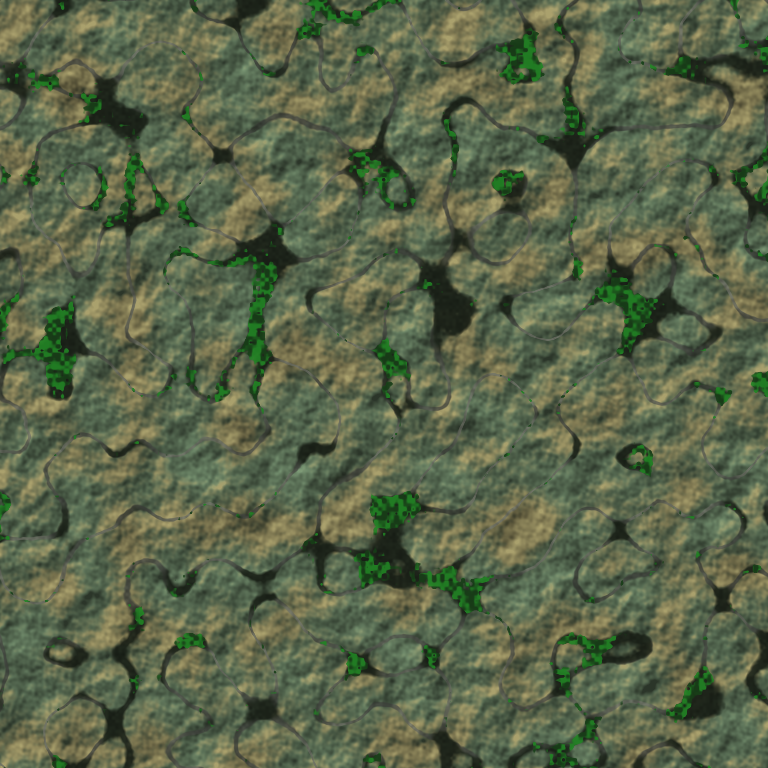
This texture is drawn by a Shadertoy shader. Its source:

```glsl
// Weathered olive rock split by winding cracks, with moss in the wide gaps.
// Cracks are the zero lines of gradient noise: flat crossings open into dark
// hollows, steep ones stay thin and grey. The rock is lit relief noise.

const float CRACK_FREQ   = 12.0;   // crack cells across the canvas
const float RELIEF_FREQ  = 19.0;   // rock bumps across the canvas
const float GRAIN_FREQ   = 230.0;  // fine grit across the canvas
const float THIN_WIDTH   = 0.026;  // crack half widths, in noise value
const float DEEP_WIDTH   = 0.042;
const float WOBBLE       = 0.006;  // sideways jitter of the cracks
const float RELIEF_GAIN  = 1.55;
const float GRAIN_GAIN   = 0.20;
const vec2  TO_LIGHT     = vec2(-0.55, 0.83);

const vec3 ROCK_GREEN = vec3(0.335, 0.415, 0.320);
const vec3 ROCK_TAN   = vec3(0.460, 0.435, 0.295);
const vec3 CRACK_PALE = vec3(0.400, 0.410, 0.370);
const vec3 CRACK_GREY = vec3(0.240, 0.250, 0.230);
const vec3 CRACK_DARK = vec3(0.100, 0.125, 0.090);
const vec3 MOSS_DARK  = vec3(0.090, 0.240, 0.090);
const vec3 MOSS_LIGHT = vec3(0.130, 0.520, 0.140);

vec2 hash22(vec2 p) {
    vec3 q = fract(p.xyx * vec3(0.1031, 0.1030, 0.0973));
    q += dot(q, q.yzx + 33.33);
    return fract((q.xx + q.yz) * q.zy);
}

// Gradient at a lattice corner dotted with the offset from that corner
float corner(vec2 cell, vec2 f, vec2 o) {
    return dot(hash22(cell + o) * 2.0 - 1.0, f - o);
}

float gradientNoise(vec2 p) {
    vec2 i = floor(p), f = p - i;
    vec2 u = f * f * f * (f * (f * 6.0 - 15.0) + 10.0);
    return mix(mix(corner(i, f, vec2(0, 0)), corner(i, f, vec2(1, 0)), u.x),
               mix(corner(i, f, vec2(0, 1)), corner(i, f, vec2(1, 1)), u.x), u.y);
}

// Two independent smooth values from 0 to 1
vec2 valueNoise(vec2 p) {
    vec2 i = floor(p), f = p - i;
    vec2 u = f * f * (3.0 - 2.0 * f);
    return mix(mix(hash22(i), hash22(i + vec2(1, 0)), u.x),
               mix(hash22(i + vec2(0, 1)), hash22(i + vec2(1, 1)), u.x), u.y);
}

float relief(vec2 p) {
    float sum = 0.0, amp = 1.0;
    p = p * RELIEF_FREQ + 31.7;
    for (int k = 0; k < 4; k++) {
        sum += amp * gradientNoise(p);
        p = mat2(1.6, 1.2, -1.2, 1.6) * p + 7.3;
        amp *= 0.5;
    }
    return sum;
}

vec3 rockColor(vec2 uv, float grit) {
    float slope = relief(uv) - relief(uv + TO_LIGHT * 0.006);
    float tint = gradientNoise(uv * 14.0 + 53.1) + 1.6 * slope;
    vec3 rock = mix(ROCK_GREEN, ROCK_TAN, smoothstep(-0.25, 0.45, tint));
    float light = 1.0 + RELIEF_GAIN * slope + GRAIN_GAIN * (grit - 0.5);
    return rock * clamp(light, 0.5, 1.45);
}

void mainImage(out vec4 fragColor, in vec2 fragCoord) {
    vec2 uv = fragCoord / iResolution.y;
    vec2 grain = valueNoise(uv * GRAIN_FREQ);
    vec2 speck = valueNoise(uv * GRAIN_FREQ * 0.8 + 91.0);
    vec3 color = rockColor(uv, grain.x);

    // Crack field and its steepness
    vec2 jitter = valueNoise(uv * 38.0) - 0.5 + 0.4 * (valueNoise(uv * 95.0) - 0.5);
    vec2 q = (uv + WOBBLE * jitter) * CRACK_FREQ + 17.0;
    float field = gradientNoise(q);
    const float STEP = 0.04;
    float steep = length(vec2(gradientNoise(q + vec2(STEP, 0)),
                              gradientNoise(q + vec2(0, STEP))) - field) / STEP;
    steep += 0.5 * gradientNoise(uv * 6.0 + 71.0);

    // Crack body: pale when steepest, then grey, then a dark hollow
    float depth = 1.0 - smoothstep(0.30, 0.85, steep);
    float width = mix(THIN_WIDTH, DEEP_WIDTH, depth);
    float dist = abs(field) + 0.012 * (grain.y - 0.5);
    float crack = 1.0 - smoothstep(0.45 * width, 1.35 * width, dist);
    vec3 gap = mix(CRACK_GREY, CRACK_PALE, smoothstep(0.75, 1.15, steep));
    gap = mix(gap, CRACK_DARK, smoothstep(0.05, 0.65, depth));
    color = mix(color, gap * (0.85 + 0.3 * grain.x), crack * mix(0.8, 0.97, depth));

    // Moss specks gather in and around the hollows
    float halo = 1.0 - smoothstep(0.4 * width, 1.9 * width, dist);
    float patches = smoothstep(-0.14, 0.16, gradientNoise(uv * 11.0 + 43.0));
    float cover = halo * patches * mix(0.35, 1.0, depth);
    float moss = smoothstep(0.0, 0.22, cover - speck.x);
    vec3 mossColor = mix(MOSS_DARK, MOSS_LIGHT, smoothstep(0.25, 0.75, speck.y));
    color = mix(color, mossColor, 0.9 * moss);

    fragColor = vec4(color, 1.0);
}
```
